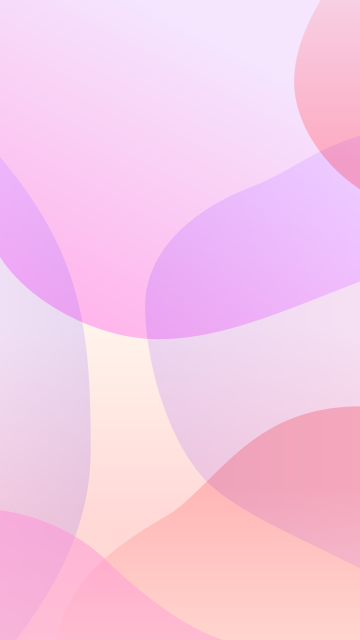
A Shadertoy shader for this background:

```glsl
// Height of a cubic arc at position s; control points are (along, across)
float arcAt(float s, vec2 a, vec2 b, vec2 c, vec2 d) {
    float low = 0.0, high = 1.0;
    vec2 point = a;
    for (int i = 0; i < 20; i++) {
        float t = 0.5 * (low + high);
        vec2 ab = mix(a, b, t), bc = mix(b, c, t), cd = mix(c, d, t);
        point = mix(mix(ab, bc, t), mix(bc, cd, t), t);
        if (point.x < s) low = t; else high = t;
    }
    return point.y;
}

// Two arcs that meet at the joint
float curveAt(float s, vec2 a, vec2 b, vec2 c, vec2 joint, vec2 d, vec2 e, vec2 f) {
    return s < joint.x ? arcAt(s, a, b, c, joint) : arcAt(s, joint, d, e, f);
}

// Smooth mask of the side where the signed distance is positive
float coverage(float dist) {
    float pixel = length(vec2(dFdx(dist), dFdy(dist)));
    return clamp(0.5 + dist / max(pixel, 1e-5), 0.0, 1.0);
}

// Linear gradient between two colours as v goes from start to end
vec3 gradient(float v, float start, float end, vec3 first, vec3 last) {
    return mix(first, last, clamp((v - start) / (end - start), 0.0, 1.0));
}

void mainImage(out vec4 fragColor, in vec2 fragCoord) {
    vec2 p = fragCoord / iResolution.xy;

    // Edges written as height over x
    float skyEdge = curveAt(p.x, vec2(0.0, 0.599), vec2(0.074, 0.531),
        vec2(0.266, 0.470), vec2(0.440, 0.470), vec2(0.625, 0.470),
        vec2(0.810, 0.520), vec2(1.0, 0.560));
    float coralEdge = curveAt(p.x, vec2(0.155, 0.0), vec2(0.199, 0.107),
        vec2(0.347, 0.156), vec2(0.475, 0.198), vec2(0.613, 0.253),
        vec2(0.706, 0.365), vec2(1.0, 0.365));
    float pinkEdge = curveAt(p.x, vec2(0.0, 0.203), vec2(0.116, 0.193),
        vec2(0.213, 0.167), vec2(0.289, 0.128), vec2(0.380, 0.078),
        vec2(0.498, 0.023), vec2(0.620, 0.0));

    // Edges written as x over height
    float leftEdge = curveAt(p.y, vec2(0.0, 0.044), vec2(0.091, 0.167),
        vec2(0.186, 0.252), vec2(0.297, 0.252), vec2(0.492, 0.252),
        vec2(0.603, 0.225), vec2(0.755, 0.0));
    float roseEdge = curveAt(p.y, vec2(0.704, 1.0), vec2(0.745, 0.891),
        vec2(0.811, 0.817), vec2(0.872, 0.817), vec2(0.915, 0.817),
        vec2(0.958, 0.847), vec2(1.0, 0.891));
    vec2 waist = vec2(0.521, 0.403);
    float rightLower = curveAt(p.y, vec2(0.112, 1.0), vec2(0.160, 0.833),
        vec2(0.199, 0.660), vec2(0.249, 0.572), vec2(0.3125, 0.463),
        vec2(0.440, 0.403), waist);
    float rightUpper = curveAt(p.y, waist, vec2(0.603, 0.403),
        vec2(0.669, 0.521), vec2(0.707, 0.694), vec2(0.732, 0.810),
        vec2(0.764, 0.861), vec2(0.788, 1.0));
    float rightEdge = p.y < waist.x ? rightLower : rightUpper;

    // Opaque layers
    vec3 cream = gradient(p.y, 0.19, 0.49, vec3(1.0, 0.85, 0.84), vec3(1.0, 0.955, 0.925));
    vec3 sky = gradient(p.y + 0.3 * p.x, 0.58, 1.12, vec3(1.0, 0.715, 0.925), vec3(0.96, 0.90, 0.995));
    vec3 rose = gradient(p.y, 0.75, 1.0, vec3(0.99, 0.67, 0.76), vec3(0.97, 0.81, 0.89));
    vec3 coral = gradient(p.y, 0.0, 0.24, vec3(1.0, 0.835, 0.81), vec3(1.0, 0.715, 0.715));
    vec3 color = mix(cream, sky, coverage(p.y - skyEdge));
    color = mix(color, rose, coverage(p.x - roseEdge));
    color = mix(color, coral, coverage(coralEdge - p.y));

    // Violet glass on both sides
    vec3 leftTint = gradient(p.x, 0.0, 0.25, vec3(0.94, 0.92, 1.04), vec3(0.91, 0.89, 1.02));
    vec3 rightTint = gradient(p.x, 0.42, 1.0, vec3(0.925, 0.88, 1.02), vec3(0.96, 0.92, 1.03));
    color *= mix(vec3(1.0), leftTint, coverage(leftEdge - p.x));
    color *= mix(vec3(1.0), rightTint, coverage(p.x - rightEdge));

    // Half clear pink in the lower corner
    vec3 pink = gradient(p.y, 0.0, 0.2, vec3(1.0, 0.64, 0.83), vec3(1.0, 0.56, 0.84));
    color = mix(color, pink, 0.5 * coverage(pinkEdge - p.y));

    fragColor = vec4(clamp(color, 0.0, 1.0), 1.0);
}
```
